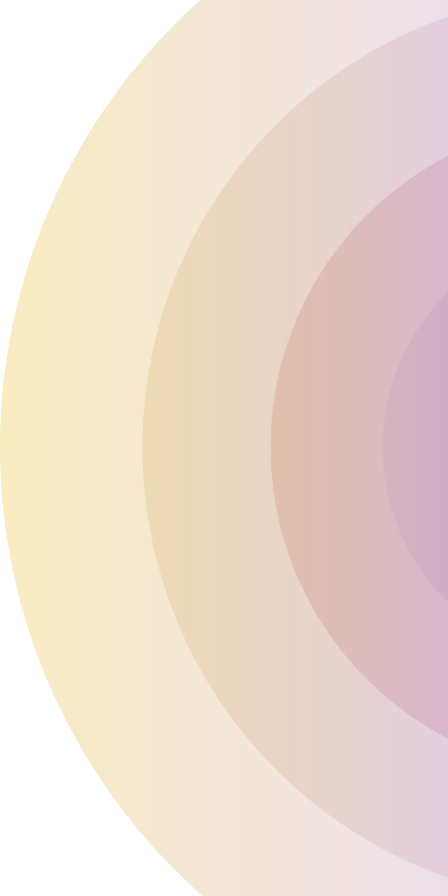
Reproduce this background procedurally as a Shadertoy shader.

```glsl
const int DISC_COUNT = 4;
const vec3 PAPER = vec3(1.0);
const vec2 CENTER = vec2(1.336, 1.002);  // in canvas widths, right of the frame

// Disc radii in canvas widths, from the largest to the smallest
const float RADII[DISC_COUNT] = float[](1.336, 1.018, 0.732, 0.482);

// Horizontal gradient of each disc: left rim, halfway, right side of the frame
const vec3 RIM[DISC_COUNT] = vec3[](
    vec3(0.980, 0.925, 0.757), vec3(0.933, 0.855, 0.702),
    vec3(0.878, 0.753, 0.667), vec3(0.839, 0.702, 0.745));
const vec3 MIDDLE[DISC_COUNT] = vec3[](
    vec3(0.953, 0.906, 0.847), vec3(0.914, 0.835, 0.784),
    vec3(0.867, 0.737, 0.741), vec3(0.831, 0.690, 0.757));
const vec3 FAR_SIDE[DISC_COUNT] = vec3[](
    vec3(0.929, 0.875, 0.918), vec3(0.890, 0.808, 0.871),
    vec3(0.847, 0.714, 0.804), vec3(0.820, 0.682, 0.780));

// Three-stop gradient with t from 0 to 1
vec3 threeStops(vec3 first, vec3 second, vec3 third, float t) {
    return t < 0.5 ? mix(first, second, 2.0 * t)
                   : mix(second, third, 2.0 * t - 1.0);
}

void mainImage(out vec4 fragColor, in vec2 fragCoord) {
    // Width runs from 0 to 1; the vertical center stays at 1
    vec2 p = (fragCoord - vec2(0.0, 0.5 * iResolution.y)) / iResolution.x;
    p.y += 1.0;
    float pixel = 1.0 / iResolution.x;
    float distanceToCenter = length(p - CENTER);

    // Stack the concentric discs, largest first
    vec3 color = PAPER;
    for (int i = 0; i < DISC_COUNT; i++) {
        float rimX = CENTER.x - RADII[i];
        float t = clamp((p.x - rimX) / (1.0 - rimX), 0.0, 1.0);
        vec3 discColor = threeStops(RIM[i], MIDDLE[i], FAR_SIDE[i], t);
        float signedDistance = distanceToCenter - RADII[i];
        float coverage = 1.0 - smoothstep(-0.7 * pixel, 0.7 * pixel, signedDistance);
        color = mix(color, discColor, coverage);
    }

    fragColor = vec4(color, 1.0);
}
```
